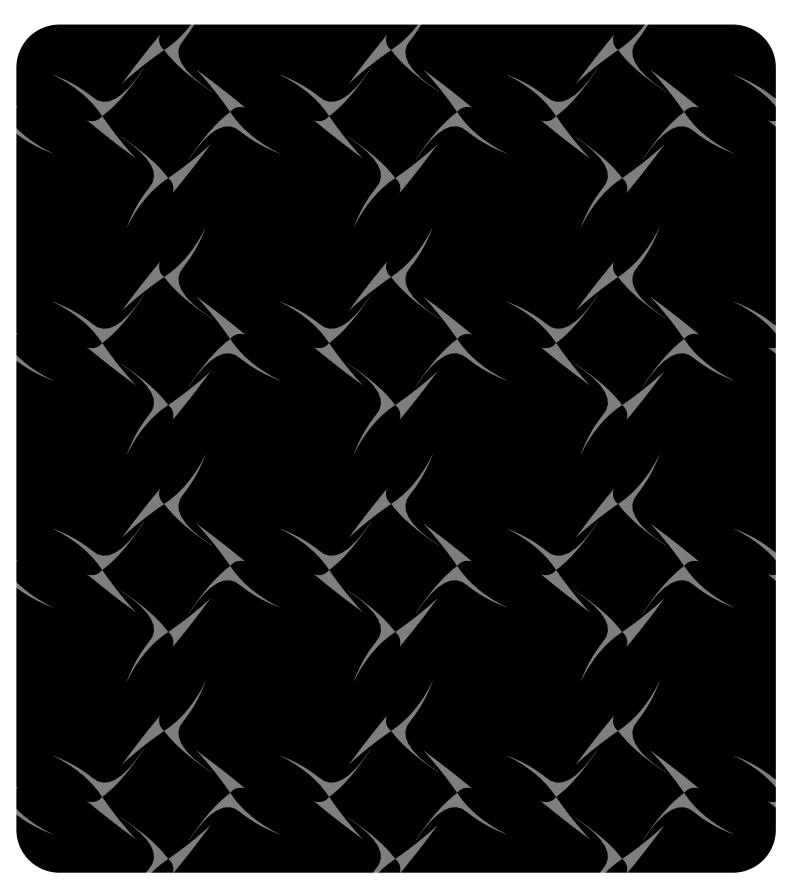
Give the GLSL for this pattern, as a Shadertoy shader.

```glsl
// Adds one quadratic curve to an outline: x = squared distance, y = inside sign
void addCurve(inout vec2 outline, vec2 p, vec2 a, vec2 control, vec2 b) {
    vec2 from = a;
    for (int i = 1; i <= 8; i++) {
        float t = float(i) / 8.0;
        vec2 to = mix(mix(a, control, t), mix(control, b, t), t);
        vec2 edge = to - from, rel = p - from;
        vec2 gap = rel - edge * clamp(dot(rel, edge) / dot(edge, edge), 0.0, 1.0);
        outline.x = min(outline.x, dot(gap, gap));

        // Even-odd crossing test
        bvec3 side = bvec3(p.y >= from.y, p.y < to.y, edge.x * rel.y > edge.y * rel.x);
        if (all(side) || !any(side)) outline.y = -outline.y;
        from = to;
    }
}

// Signed distance to two thorn blades that meet at a knot
float thornPair(vec2 p) {
    vec2 outline = vec2(10.0, 1.0);
    vec2 knot = vec2(-0.009, 0.282);

    // Short blade with a notched end
    vec2 barb = vec2(-0.029, 0.347), tail = vec2(-0.194, 0.135);
    addCurve(outline, p, knot, vec2(-0.039, 0.306), barb);
    addCurve(outline, p, barb, vec2(-0.115, 0.244), tail);
    addCurve(outline, p, tail, vec2(-0.108, 0.214), knot);

    // Long bent blade
    vec2 horn = vec2(0.173, 0.499), bend = vec2(0.077, 0.327), root = vec2(0.200, 0.100);
    addCurve(outline, p, knot, vec2(0.101, 0.354), horn);
    addCurve(outline, p, horn, vec2(0.139, 0.405), bend);
    addCurve(outline, p, bend, vec2(-0.005, 0.237), root);
    addCurve(outline, p, root, vec2(0.057, 0.193), knot);
    return outline.y * sqrt(outline.x);
}

float roundedBox(vec2 p, vec2 halfSize, float radius) {
    vec2 q = abs(p) - halfSize + radius;
    return length(max(q, 0.0)) + min(max(q.x, q.y), 0.0) - radius;
}

float coverage(float dist, float pixel) {
    return clamp(0.5 - dist / pixel, 0.0, 1.0);
}

void mainImage(out vec4 fragColor, in vec2 fragCoord) {
    vec2 uv = fragCoord / iResolution.y;
    float pixel = 1.0 / iResolution.y;

    // Square grid of rings, four turned thorn pairs in each
    float period = 0.2533;
    vec2 cell = fract((uv - vec2(0.1855, 0.6194)) / period + 0.5) - 0.5;
    float ring = 10.0;
    for (int i = 0; i < 4; i++) {
        ring = min(ring, thornPair(cell));
        cell = vec2(-cell.y, cell.x);
    }

    // Black rounded panel on white
    float panel = roundedBox(uv - vec2(0.4421, 0.4993), vec2(0.4238, 0.4733), 0.048);
    vec3 color = vec3(0.495) * coverage(ring * period, pixel);
    color = mix(vec3(1.0), color, coverage(panel, pixel));
    fragColor = vec4(color, 1.0);
}
```
